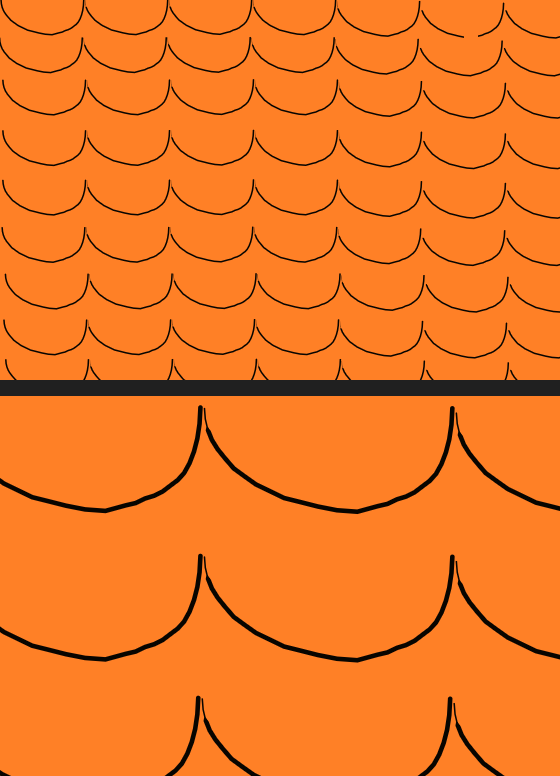
Top, the full canvas; bottom, a detail of the centre.
A WebGL 2 fragment shader for this pattern:

```glsl
#version 300 es
precision highp float;
uniform vec2 u_resolution;
out vec4 outColor;

const vec3 ORANGE = vec3(1.0, 0.50, 0.15);
const vec3 INK = vec3(0.03, 0.02, 0.0);
const float PITCH = 115.35;

// Uneven hand-placed rows: left start and top, with the canvas 522 units high
const vec2 ROW_START[9] = vec2[9](
    vec2(1.5, 0.5), vec2(-0.5, 52.5), vec2(4.0, 110.5),
    vec2(4.0, 180.0), vec2(4.0, 248.0), vec2(3.0, 313.0),
    vec2(7.5, 377.0), vec2(5.5, 440.0), vec2(8.0, 494.5));

vec2 cubic(vec2 a, vec2 b, vec2 c, vec2 d, float t) {
    float s = 1.0 - t;
    return s * s * s * a + 3.0 * s * s * t * b + 3.0 * s * t * t * c + t * t * t * d;
}

// Lopsided scallop: long left flank for t in 0..1, steeper right flank for 1..2
vec2 scallopPoint(float t) {
    vec2 low = vec2(70.0, 47.0);
    vec2 p;
    if (t < 1.0) {
        p = cubic(vec2(0.0), vec2(0.0, 22.0), vec2(25.0, 45.0), low, t);
    } else {
        p = cubic(low, vec2(92.0, 46.0), vec2(113.0, 34.0), vec2(113.5, 0.0), t - 1.0);
        p.y -= 1.4 * sin(6.2832 * t);
    }
    p.y += 0.3 * sin(p.x * 0.55);
    return p;
}

float segmentDistance(vec2 p, vec2 a, vec2 b) {
    vec2 ab = b - a;
    return length(p - a - ab * clamp(dot(p - a, ab) / dot(ab, ab), 0.0, 1.0));
}

float scallopDistance(vec2 p) {
    float d = 1e3;
    vec2 previous = scallopPoint(0.0);
    for (int i = 1; i <= 28; i++) {
        vec2 current = scallopPoint(float(i) / 14.0);
        d = min(d, segmentDistance(p, previous, current));
        previous = current;
    }
    return d;
}

// Columns sag toward the right
float columnDrop(float column) {
    return 4.4 * smoothstep(3.0, 5.2, column) - 0.6 * exp(-(column - 2.0) * (column - 2.0));
}

void main() {
    float unit = 522.0 / u_resolution.y;
    vec2 p = vec2(gl_FragCoord.x, u_resolution.y - gl_FragCoord.y) * unit;
    float ink = 0.0;

    for (int row = 0; row < 9; row++) {
        vec2 local = p - ROW_START[row];
        if (local.y < -4.0 || local.y > 56.0) continue;
        float nearest = floor(local.x / PITCH);

        for (int side = -1; side <= 1; side++) {
            float column = nearest + float(side);
            if (column < 0.0) continue;
            vec2 q = local - vec2(column * PITCH, columnDrop(column));

            // Broken stroke in the top row
            if (row == 0 && column == 5.0 && q.x > 59.0 && q.x < 79.0) continue;

            // The left arm thins beside the preceding cusp
            float halfWidth = 1.05;
            if (column > 0.0 && q.x < 40.0) {
                float thin = column > 4.0 ? 0.0 : 0.35;
                halfWidth = mix(thin, halfWidth, smoothstep(8.0, 10.5, q.y));
            }
            float d = scallopDistance(q);
            float cover = clamp(0.5 + (halfWidth - d) / unit, 0.0, 1.0);
            ink = max(ink, cover * min(1.0, 2.0 * halfWidth / unit));
        }
    }
    outColor = vec4(mix(ORANGE, INK, ink), 1.0);
}
```
